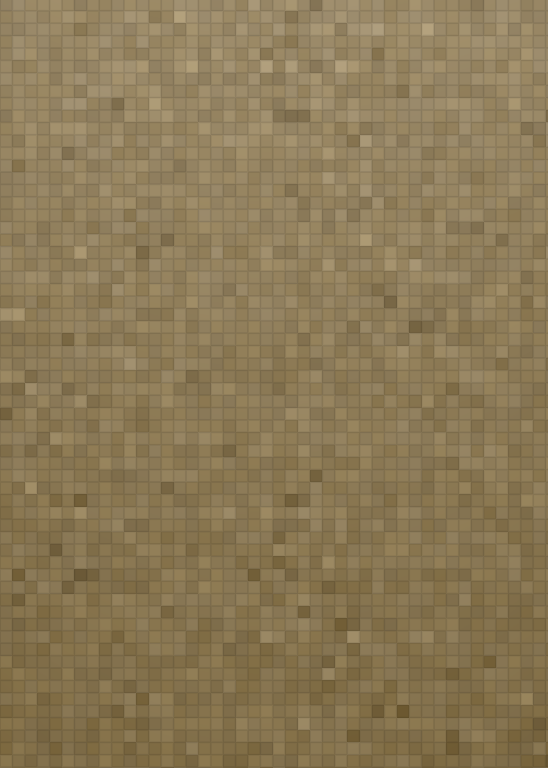
Write a WebGL 2 fragment shader that draws this pattern.

```glsl
#version 300 es
precision highp float;

uniform vec2 u_resolution;
out vec4 fragColor;

const float ROWS = 61.94;                 // tiles per canvas height
const vec2 GRID_SHIFT = vec2(0.0, 0.13);  // grid phase from the top left, in tiles
const float GROUT_HALF_WIDTH = 0.06;      // in tiles
const float GROUT_SOFTNESS = 0.03;        // in tiles
const float GROUT_SHADE = 0.89;
const float TONE_SPREAD = 0.052;
const float HUE_SPREAD = 0.012;
const float DARK_SHARE = 0.03;
const float LIGHT_SHARE = 0.05;
const float DARK_SHIFT = 0.065;
const float LIGHT_SHIFT = 0.05;
const float SIDE_SHADE = 0.018;
const vec3 TOP_COLOR = vec3(0.618, 0.550, 0.418);
const vec3 BOTTOM_COLOR = vec3(0.512, 0.438, 0.288);

float hash(vec2 p) {
    return fract(sin(dot(p, vec2(127.1, 311.7))) * 43758.5453);
}

// Brightness offset of one tile: a bell-like spread plus rare strong tiles
float tileTone(vec2 id) {
    float tone = (hash(id) + hash(id + 71.3) - 1.0) * TONE_SPREAD;
    float pick = hash(id + 23.9);
    tone -= DARK_SHIFT * step(pick, DARK_SHARE);
    tone += LIGHT_SHIFT * step(1.0 - LIGHT_SHARE, pick);
    return tone;
}

// Coverage of the grout lines around a tile
float groutMask(vec2 cell, float pixel) {
    vec2 edgeDistance = 0.5 - abs(cell - 0.5);
    float blur = 0.5 * pixel + GROUT_SOFTNESS;
    vec2 line = 1.0 - smoothstep(GROUT_HALF_WIDTH - blur, GROUT_HALF_WIDTH + blur, edgeDistance);
    return max(line.x, line.y);
}

void main() {
    vec2 uv = gl_FragCoord.xy / u_resolution;
    float pixel = ROWS / u_resolution.y;
    vec2 fromTopLeft = vec2(gl_FragCoord.x, u_resolution.y - gl_FragCoord.y);
    vec2 grid = fromTopLeft * pixel + GRID_SHIFT;
    vec2 id = floor(grid);

    // Light falling from the top, slightly weaker at the sides
    vec3 color = mix(BOTTOM_COLOR, TOP_COLOR, uv.y);
    float side = 2.0 * uv.x - 1.0;
    color -= SIDE_SHADE * side * side * (1.0 - 0.5 * uv.y);

    // Tile variation in tone and warmth
    color += tileTone(id);
    color += (hash(id + 47.7) - 0.5) * HUE_SPREAD * vec3(1.0, 0.2, -2.0);

    // Grout
    color *= mix(1.0, GROUT_SHADE, groutMask(fract(grid), pixel));

    fragColor = vec4(color, 1.0);
}
```
